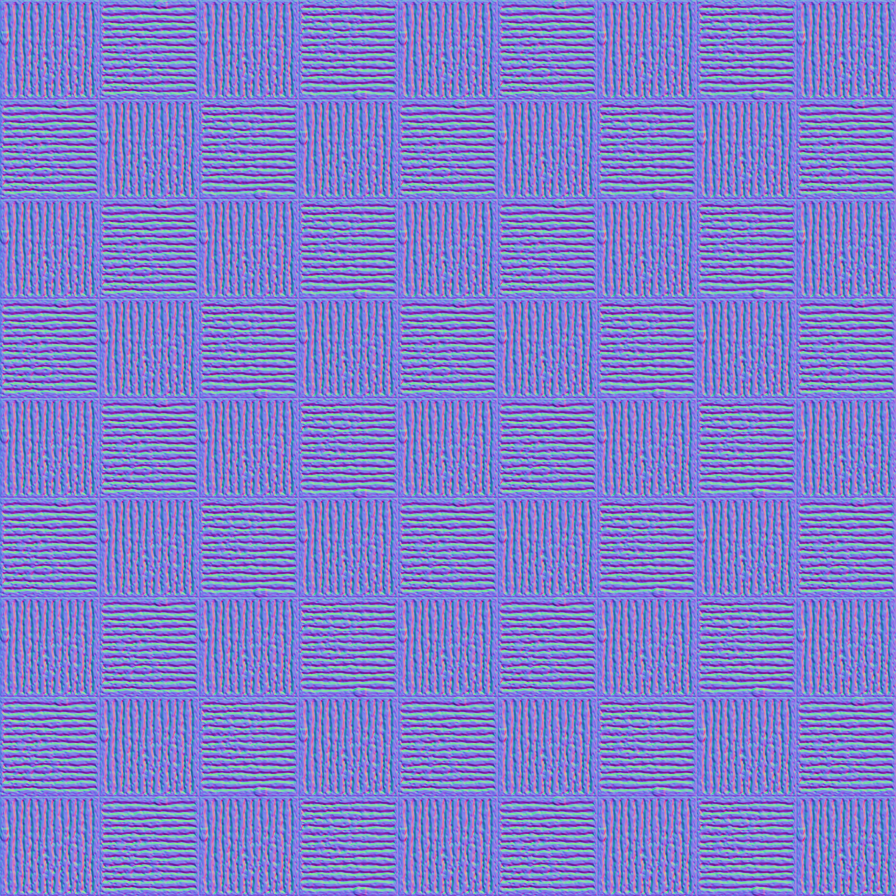
This texture map is drawn by a Shadertoy shader. Its source:

```glsl
// Normal map of a 9 by 9 basket-weave of grooved square tiles with worn ridges.

vec2 hash2(vec2 p) {
    vec2 s = vec2(dot(p, vec2(127.1, 311.7)), dot(p, vec2(269.5, 183.3)));
    return fract(sin(s) * 43758.5);
}

// Distance to the nearest scattered cell centre
float cellular(vec2 p) {
    vec2 cell = floor(p), local = fract(p);
    float nearest = 2.0;
    for (int y = -1; y <= 1; y++) {
        for (int x = -1; x <= 1; x++) {
            vec2 offset = vec2(x, y);
            nearest = min(nearest, length(offset + hash2(cell + offset) - local));
        }
    }
    return nearest;
}

float boxDistance(vec2 p, vec2 halfSize, float radius) {
    vec2 d = abs(p) - halfSize + radius;
    return length(max(d, 0.0)) + min(max(d.x, d.y), 0.0) - radius;
}

// Surface height, with both position and height in tile widths
float surfaceHeight(vec2 pos) {
    vec2 id = floor(pos), p = fract(pos);

    // Turn every other tile, and mirror the flat ones in alternate pairs of columns
    bool upright = mod(id.x + id.y, 2.0) < 0.5;
    bool mirrored = mod(id.x, 4.0) > 1.5;
    vec2 q = upright ? vec2(p.y, 1.0 - p.x) : vec2(p.x, mirrored ? 1.0 - p.y : p.y);

    // Nearly straight grooves of slightly uneven width and depth
    float wobble = 0.07 * sin(q.x * 9.0 + q.y * 23.0)
                 + 0.04 * sin(q.x * 29.0 - q.y * 47.0)
                 + 0.03 * sin(q.x * 67.0 + q.y * 80.0);
    float lane = (q.y - 0.04) / 0.92 * 12.0 + wobble;
    vec2 vary = hash2(vec2(floor(lane), 3.0));
    float across = abs(fract(lane) - 0.5);
    float groove = 1.0 - smoothstep(0.02, 0.27 + 0.08 * vary.x, across);
    groove *= 0.85 + 0.25 * vary.y;

    // Crumbs fill the grooves, mostly toward one corner
    float wornCorner = smoothstep(1.0, 0.1, length(q - vec2(0.15, 0.3)));
    float crumbs = smoothstep(0.4, 0.15, cellular(q * vec2(11.0, 17.0)));
    groove *= 1.0 - 0.6 * crumbs * wornCorner;

    // The grooves stop at a narrow frame and around one ragged chip
    float ragged = 0.006 * sin(q.x * 73.0 + 2.0 * sin(q.y * 61.0));
    float border = boxDistance(q - 0.5, vec2(0.468), 0.03) + ragged;
    float field = smoothstep(0.01, -0.015, border);
    float notch = boxDistance(q - vec2(0.62, 0.955), vec2(0.06, 0.035), 0.03) + ragged;
    float chip = smoothstep(0.014, -0.014, notch);
    float height = -0.026 * groove * field * (1.0 - chip) + 0.012 * chip;

    // Small pits and fine ripples over the whole face
    float pits = smoothstep(0.32, 0.08, cellular(q * vec2(15.0, 21.0) + 40.0));
    height -= 0.009 * pits * (0.4 + 0.6 * wornCorner);
    height += 0.0013 * sin(q.x * 57.0 + 2.0 * sin(q.y * 43.0));

    // Fine seam between tiles, with a faint broken line beside it
    float edge = min(min(p.x, 1.0 - p.x), min(p.y, 1.0 - p.y));
    height -= 0.005 * smoothstep(0.01, 0.0, abs(edge - 0.025 + ragged));
    return height - 0.009 * smoothstep(0.016, 0.002, edge);
}

vec3 surfaceNormal(vec2 pos) {
    vec2 e = vec2(0.009, 0.0);
    vec2 slope = vec2(surfaceHeight(pos + e.xy) - surfaceHeight(pos - e.xy),
                      surfaceHeight(pos + e.yx) - surfaceHeight(pos - e.yx)) / (2.0 * e.x);
    return normalize(vec3(-slope * vec2(0.9, 1.05), 1.0));
}

void mainImage(out vec4 fragColor, in vec2 fragCoord) {
    vec3 color = vec3(0.0);

    // Four samples per pixel smooth the fine edges
    for (int i = 0; i < 4; i++) {
        vec2 jitter = vec2(i % 2, i / 2) * 0.5 - 0.25;
        vec3 normal = surfaceNormal((fragCoord + jitter) / iResolution.xy * 9.0);
        color += normal * vec3(0.49, 0.49, 0.8) + vec3(0.5, 0.495, 0.12);
    }
    fragColor = vec4(color / 4.0, 1.0);
}
```
